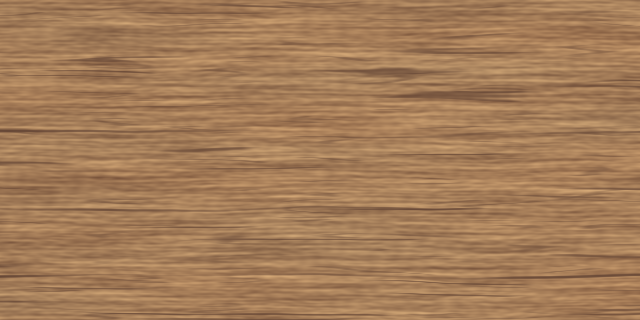
Reproduce this texture procedurally as a WebGL 1 fragment shader.

```glsl
precision highp float;
// Straight-grained brown wood with fine horizontal fibres.
// Stretched layers of gradient noise make the grain; thin noise ridges
// and a few long wavering seams add the dark streaks.

uniform vec2 u_resolution;

#define MID_COLOR vec3(0.652, 0.495, 0.350)
#define TONE_STEP vec3(0.050, 0.046, 0.032)
#define DARK_COLOR vec3(0.350, 0.235, 0.185)
#define HUE_DRIFT vec3(0.002, -0.002, -0.003)
#define WAVINESS 0.0022
#define GRAIN_CONTRAST 0.98
#define STREAK_DEPTH 0.55
#define HAIRLINE_DEPTH 0.32
#define SEAM_DEPTH 0.80
#define SEAM_WIDTH 0.0060
#define SEAM_COUNT 4

float hash(vec2 cell) {
  return fract(sin(dot(cell, vec2(127.1, 311.7))) * 43758.55);
}

// Dot product of a cell's random unit gradient with the offset from it
float slope(vec2 cell, vec2 offset) {
  float angle = 6.2832 * hash(cell);
  return dot(vec2(cos(angle), sin(angle)), offset);
}

// Gradient noise scaled to a standard deviation of about one
float noise(vec2 p) {
  vec2 c = floor(p);
  vec2 f = p - c;
  vec2 w = f * f * f * (f * (f * 6.0 - 15.0) + 10.0);
  vec2 e = vec2(1.0, 0.0);
  float low = mix(slope(c, f), slope(c + e, f - e), w.x);
  float high = mix(slope(c + e.yx, f - e.yx), slope(c + 1.0, f - 1.0), w.x);
  return 4.5 * mix(low, high, w.y);
}

// Weighted layers from broad bands down to short fibres
float grain(vec2 p) {
  float tone = 0.20 * noise(p * vec2(0.6, 7.0) + 3.7);
  tone += 0.27 * noise(p * vec2(0.9, 25.0) + 17.3);
  tone += 0.54 * noise(p * vec2(1.8, 61.0) + 41.9);
  tone += 0.66 * noise(p * vec2(4.1, 113.0) + 73.1);
  tone += 0.38 * noise(p * vec2(25.0, 117.0) + 97.6);
  return tone;
}

// Thin dark lines along noise zero crossings, kept only in patches
float streaks(vec2 p, vec2 lineScale, vec2 patchScale) {
  float ridge = 1.0 - smoothstep(0.1, 0.55, abs(noise(p * lineScale + 29.4)));
  float patches = smoothstep(0.5, 1.4, noise(p * patchScale + 61.2));
  return ridge * patches;
}

// Long seams that swell and fade along their length
float seams(vec2 p) {
  float dark = 0.0;
  for (int i = 0; i < SEAM_COUNT; i++) {
    float id = float(i);
    float height = (id + 0.45 + 0.25 * (hash(vec2(id, 5.0)) - 0.5)) / float(SEAM_COUNT);
    height += 0.003 * noise(vec2(p.x * 1.8, id * 7.0 + 0.5));
    float swell = smoothstep(-1.0, 1.4, noise(vec2(p.x * 1.4 + 11.3, id * 5.0 + 0.4)));
    float width = SEAM_WIDTH * (0.5 + 0.6 * swell);
    float line = 1.0 - smoothstep(0.2 * width, width, abs(p.y - height));
    dark = max(dark, line * swell);
  }
  return dark;
}

void main() {
  vec2 p = gl_FragCoord.xy / u_resolution.y;

  // Gentle bending of the fibres
  p.y += WAVINESS * noise(p * vec2(1.3, 3.0) + 8.6);
  p.y += 0.4 * WAVINESS * noise(p * vec2(5.0, 14.0) + 52.8);

  // Grain tone and slight drift of hue
  vec3 color = MID_COLOR + TONE_STEP * GRAIN_CONTRAST * grain(p);
  color += HUE_DRIFT * noise(p * vec2(1.0, 9.0) + 83.5);

  // Dark marks: long streaks, short hairlines, then seams
  float longStreaks = streaks(p, vec2(0.9, 33.0), vec2(1.6, 21.0));
  float hairlines = streaks(p + 5.3, vec2(2.6, 47.0), vec2(3.4, 29.0));
  color = mix(color, DARK_COLOR, STREAK_DEPTH * longStreaks);
  color = mix(color, DARK_COLOR, HAIRLINE_DEPTH * hairlines);
  color = mix(color, DARK_COLOR, SEAM_DEPTH * seams(p));
  gl_FragColor = vec4(clamp(color, 0.0, 1.0), 1.0);
}
```
